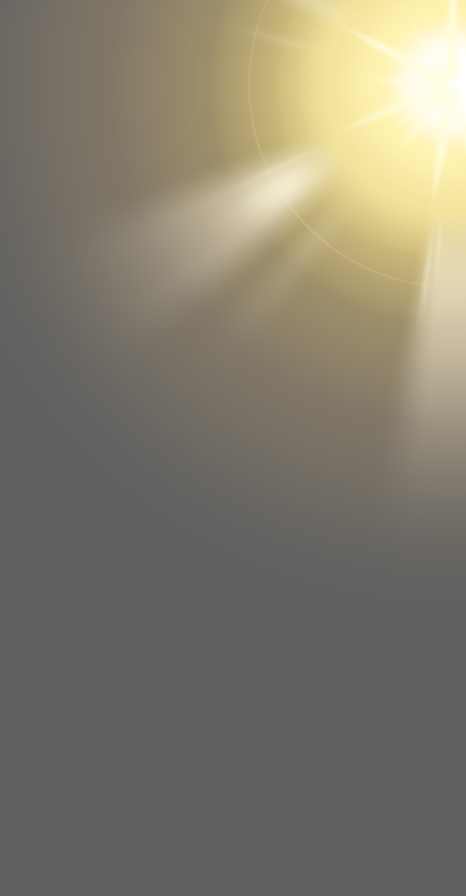
Reproduce this background procedurally as a WebGL 2 fragment shader.

```glsl
#version 300 es
precision highp float;
// Warm sun flare in the upper right corner, casting soft beams over plain grey.

uniform vec2 u_resolution;
out vec4 fragColor;

const vec2 SUN = vec2(0.504, 0.906);   // in units of canvas height
const vec3 GREY = vec3(0.38);
const vec3 BEAM_LIGHT = vec3(1.0, 0.97, 0.89);
const vec3 SPIKE_LIGHT = vec3(1.0, 0.99, 0.87);

// Heading, length and strength of each star spike.
const int SPIKE_COUNT = 9;
const vec3 SPIKES[SPIKE_COUNT] = vec3[](
  vec3(-28.0, 0.155, 0.85), vec3(-91.0, 0.150, 0.90), vec3(81.0, 0.150, 0.85),
  vec3(23.0, 0.150, 0.70), vec3(-3.0, 0.105, 0.60), vec3(52.0, 0.110, 0.60),
  vec3(-56.0, 0.090, 0.50), vec3(37.0, 0.100, 0.45), vec3(104.0, 0.110, 0.50));

// Radial falloff from the white core through yellow and brown to grey.
vec3 sunGlow(float r) {
  vec3 c = mix(vec3(1.0), vec3(1.0, 0.95, 0.69), smoothstep(0.030, 0.085, r));
  c = mix(c, vec3(0.95, 0.89, 0.61), smoothstep(0.08, 0.145, r));
  c = mix(c, vec3(0.80, 0.73, 0.48), smoothstep(0.135, 0.205, r));
  c = mix(c, vec3(0.63, 0.57, 0.42), clamp((r - 0.19) / 0.08, 0.0, 1.0));
  c = mix(c, vec3(0.51, 0.47, 0.405), clamp((r - 0.26) / 0.12, 0.0, 1.0));
  return mix(c, GREY, smoothstep(0.34, 0.60, r));
}

// Wedge of light around a heading in degrees.
float wedge(float heading, float center, float halfWidth, float softness) {
  float offset = abs(heading - center);
  return 1.0 - smoothstep(halfWidth - softness, halfWidth + softness, offset);
}

// Brightness along a beam: rises to the peak, then fades out.
float reach(float r, float start, float peak, float end) {
  float fade = 1.0 - smoothstep(peak, end, r);
  return smoothstep(start, peak, r) * fade * fade;
}

// Tapered needle leaving the sun; zero degrees is left, ninety is down.
float spike(vec2 d, float degrees, float len) {
  float a = radians(degrees);
  vec2 axis = -vec2(cos(a), sin(a));
  float along = dot(d, axis);
  float across = d.x * axis.y - d.y * axis.x;
  float taper = clamp(1.0 - along / len, 0.0, 1.0);
  float width = 0.0015 + 0.008 * taper;
  return smoothstep(0.0, 0.015, along) * smoothstep(0.0, 0.5, taper)
       * exp(-across * across / (width * width));
}

float ring(float r, float radius, float width) {
  return 1.0 - smoothstep(0.0, width, abs(r - radius));
}

void main() {
  vec2 d = gl_FragCoord.xy / u_resolution.y - SUN;
  float r = length(d);
  float heading = degrees(atan(-d.y, -d.x));
  vec3 color = sunGlow(r);

  // Wide beam to the lower left, with a brighter core.
  float beams = 0.46 * wedge(heading, 31.0, 8.5, 4.5) * reach(r, 0.13, 0.22, 0.58);
  beams += 0.36 * wedge(heading, 31.5, 4.0, 3.5) * reach(r, 0.13, 0.215, 0.36);
  beams += 0.13 * wedge(heading, 25.5, 1.0, 1.0) * reach(r, 0.13, 0.20, 0.34);

  // Faint beam beside it.
  beams += 0.12 * wedge(heading, 49.0, 3.0, 3.0) * reach(r, 0.14, 0.24, 0.48);

  // Broad beam straight down, with thin streaks near its edge.
  beams += 0.56 * wedge(heading, 98.0, 16.0, 4.5) * reach(r, 0.12, 0.215, 0.60);
  beams += 0.24 * wedge(heading, 82.5, 0.8, 0.9) * reach(r, 0.14, 0.21, 0.31);
  beams += 0.16 * wedge(heading, 85.5, 0.6, 0.8) * reach(r, 0.13, 0.18, 0.25);

  // Weak streaks to the upper left.
  beams += 0.16 * wedge(heading, -14.5, 1.0, 1.8) * reach(r, 0.12, 0.19, 0.30);
  beams += 0.32 * wedge(heading, -31.0, 4.0, 4.0) * reach(r, 0.11, 0.19, 0.27);
  color = mix(color, BEAM_LIGHT, clamp(beams, 0.0, 0.85));

  // Thin halo, strongest toward the lower left.
  float halo = ring(r, 0.226, 0.0024) * (0.10 + 0.08 * wedge(heading, 40.0, 25.0, 25.0));
  color = mix(color, vec3(1.0, 0.93, 0.68), halo);

  // Star spikes around the core.
  for (int i = 0; i < SPIKE_COUNT; i++) {
    vec3 s = SPIKES[i];
    color = mix(color, SPIKE_LIGHT, s.z * spike(d, s.x, s.y));
  }
  fragColor = vec4(color, 1.0);
}
```
